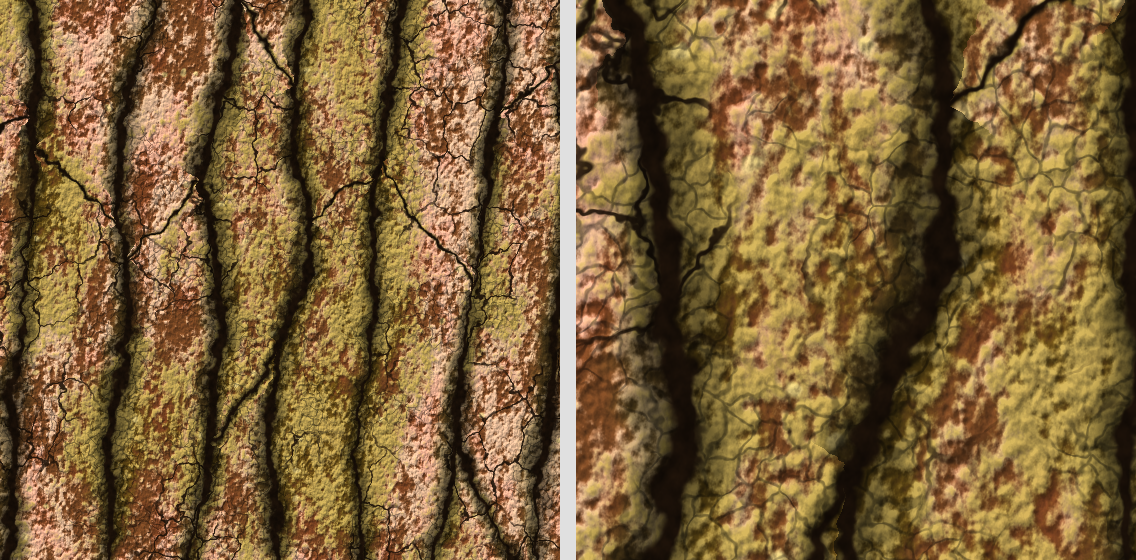
Left, the full canvas; right, a detail of the centre.
Give the GLSL for this texture, as a Shadertoy shader.

```glsl
// Weathered tree bark: leaning ridges, deep dark fissures, fine cracks, moss and pale lichen.

float hash(vec2 p) {
    vec3 q = fract(p.xyx * vec3(0.1031, 0.1030, 0.0973));
    q += dot(q, q.yzx + 33.33);
    return fract((q.x + q.y) * q.z);
}

vec2 hash2(vec2 p) {
    return vec2(hash(p + 11.7), hash(p + 83.2));
}

float noise(vec2 p) {
    vec2 i = floor(p), f = fract(p);
    f = f * f * (3.0 - 2.0 * f);
    vec2 e = vec2(0.0, 1.0);
    return mix(mix(hash(i), hash(i + e.yx), f.x),
               mix(hash(i + e.xy), hash(i + e.yy), f.x), f.y);
}

float fbm(vec2 p) {
    float sum = 0.0, amp = 0.533;
    for (int i = 0; i < 4; i++) {
        sum += amp * noise(p);
        p = mat2(1.6, 1.2, -1.2, 1.6) * p + 17.3;
        amp *= 0.5;
    }
    return sum;
}

// Voronoi on a stretched grid: x = canvas distance to the border, yz = border normal.
vec3 cellBorder(vec2 p, vec2 scale, vec2 jitter) {
    vec2 q = p * scale, base = floor(q), f = q - base, nearest = vec2(0.0);
    float best = 1e3;
    for (int k = 0; k < 9; k++) {
        vec2 o = vec2(k % 3 - 1, k / 3 - 1);
        vec2 r = o + 0.5 + jitter * (hash2(base + o) - 0.5) - f;
        if (dot(r, r) < best) { best = dot(r, r); nearest = r; }
    }
    vec3 border = vec3(1e3, 1.0, 0.0);
    for (int k = 0; k < 25; k++) {
        vec2 o = vec2(k % 5 - 2, k / 5 - 2);
        vec2 r = o + 0.5 + jitter * (hash2(base + o) - 0.5) - f;
        vec2 d = r - nearest;
        if (dot(d, d) < 1e-4) continue;
        float slope = length(d * scale);
        float dist = dot(0.5 * (r + nearest), d) / slope;
        if (dist < border.x) border = vec3(dist, d * scale / slope);
    }
    return border;
}

void mainImage(out vec4 fragColor, in vec2 fragCoord) {
    vec2 uv = fragCoord / iResolution.y;
    vec2 p = vec2(uv.x - 0.08 * uv.y, uv.y) + 3.0;

    // Warps that bend the ridges and fray their edges
    vec2 bend = vec2(fbm(p * vec2(5.0, 4.0)), fbm(p * 5.0 + 40.0)) - 0.5;
    vec2 fray = vec2(fbm(p * 42.0), fbm(p * 42.0 + 70.0)) - 0.5;

    // Ridges: upright borders gape, level borders stay thin
    vec3 ridge = cellBorder(p + bend * vec2(0.08, 0.12) + fray * 0.025,
                            vec2(6.6, 1.35), vec2(0.6, 0.95));
    float upright = smoothstep(0.8, 1.0, abs(ridge.y));
    float gape = smoothstep(0.25, 0.75, noise(p * vec2(9.0, 4.0) + 5.0));
    float width = mix(0.0008, 0.0016 + 0.0068 * gape, upright);
    float flank = 1.0 - smoothstep(width, width + mix(0.006, 0.04, upright), ridge.x);
    float leftSide = smoothstep(0.2, 0.8, -ridge.y) * flank;
    float rightSide = smoothstep(0.2, 0.8, ridge.y) * flank;

    // Grain and blotches
    vec2 grainPoint = p * vec2(150.0, 120.0);
    float grain = fbm(grainPoint);
    float lit = fbm(grainPoint + vec2(-0.25, 0.3));
    float fibre = fbm(p * vec2(70.0, 22.0) + 9.0);
    float blotch = fbm(p * vec2(15.0, 9.0) + 21.0);
    float tone = 0.585 + 1.5 * (grain - 0.5) + 0.9 * (fibre - 0.5) + 1.2 * (blotch - 0.5);

    // Bark tops run from red brown through tan to pale pink
    vec3 color = mix(vec3(0.44, 0.26, 0.13), vec3(0.64, 0.45, 0.31), smoothstep(0.25, 0.54, tone));
    color = mix(color, vec3(0.84, 0.68, 0.55), smoothstep(0.46, 0.74, tone));
    float rose = smoothstep(0.45, 0.65, fbm(p * vec2(24.0, 17.0) + 55.0));
    color *= mix(vec3(1.0), vec3(1.03, 0.94, 0.96), rose);

    // Grey olive flanks, then moss favouring the left sides
    vec3 olive = mix(vec3(0.38, 0.30, 0.13), vec3(0.72, 0.62, 0.41), smoothstep(0.25, 0.75, tone));
    color = mix(color, olive, clamp(1.1 * rightSide + 0.5 * leftSide, 0.0, 0.85));
    float mossField = fbm(p * vec2(5.0, 2.5) + 31.0) + 0.22 * leftSide
                    + 0.45 * (grain - 0.5) + 0.5 * (blotch - 0.5);
    float moss = smoothstep(0.52, 0.74, mossField);
    vec3 mossColor = mix(vec3(0.36, 0.28, 0.07), vec3(0.65, 0.56, 0.25), smoothstep(0.25, 0.75, tone));
    color = mix(color, mossColor, 0.85 * moss);

    // Scattered pale lichen dots
    vec2 spotCell = floor(p * 34.0);
    vec2 spot = fract(p * 34.0) - 0.3 - 0.4 * hash2(spotCell) + fray * 0.5;
    float lichen = step(0.94, hash(spotCell + 7.0)) * (1.0 - smoothstep(0.12, 0.24, length(spot)));
    color = mix(color, vec3(0.83, 0.75, 0.48), 0.7 * lichen);

    // Raking light over the grain and small crackled plates
    color *= clamp(1.03 + 1.3 * (grain - lit), 0.65, 1.25);
    float crackle = cellBorder(p + fray * 0.03, vec2(58.0, 48.0), vec2(0.95)).x;
    float crackleMask = smoothstep(0.4, 0.65, noise(p * 15.0) + 0.3 * flank);
    color *= 1.0 - 0.36 * crackleMask * (1.0 - smoothstep(0.0003, 0.002, crackle));

    // Broken medium cracks
    vec3 crack = cellBorder(p + bend * 0.08 + fray * 0.035, vec2(15.0, 11.0), vec2(0.95));
    float crackMask = smoothstep(0.45, 0.7, noise(p * vec2(12.0, 10.0) + 63.0));
    float crackLine = 1.0 - smoothstep(0.0008, 0.003, crack.x);
    color = mix(color, vec3(0.11, 0.065, 0.03), 0.9 * crackMask * crackLine);

    // Shade into the fissures and their dark floor
    color *= 1.0 - flank * flank * mix(0.5, 0.6, rightSide);
    float ledge = smoothstep(width * 0.6, width + 0.0025, ridge.x);
    color = mix(vec3(0.09, 0.055, 0.027) * (0.5 + grain), color, ledge);

    fragColor = vec4(clamp(color, 0.0, 1.0), 1.0);
}
```
